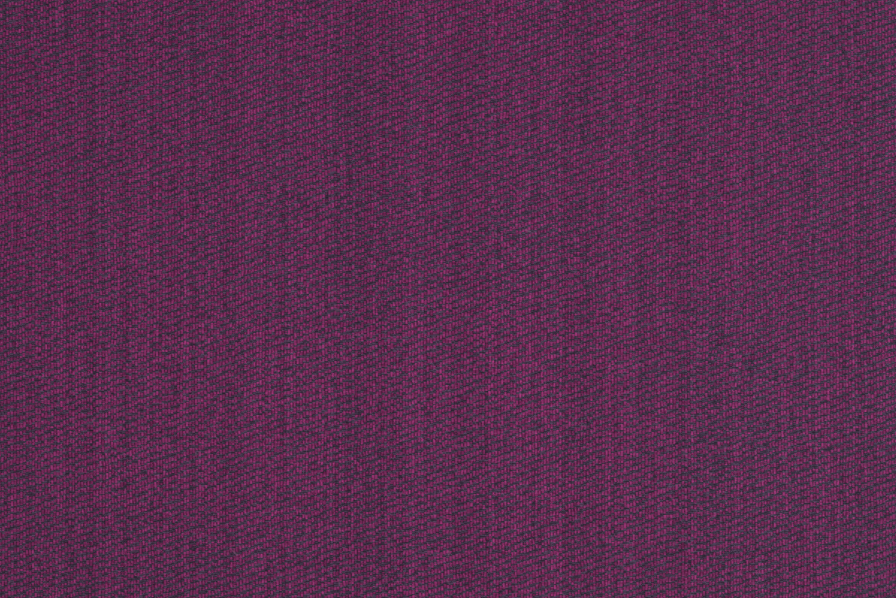
Give the GLSL for this texture, as a WebGL 2 fragment shader.

```glsl
#version 300 es
precision highp float;
// Fine two-tone twill cloth: magenta warp floats over slate weft.
// Each warp column is shifted up by half a weft row to form the diagonal ribs;
// uneven threads, crisp fibre grain and stray lint break up the regularity.

uniform vec2 u_resolution;
out vec4 fragColor;

// All lengths are fractions of the canvas height.
const vec3 WARP = vec3(0.470, 0.166, 0.352);
const vec3 WEFT = vec3(0.262, 0.208, 0.288);
const vec3 FUZZ = vec3(0.450, 0.295, 0.415);
const vec3 LINT = vec3(0.500, 0.360, 0.460);
const float COLUMN_PITCH = 0.0051;
const float ROW_PITCH = 0.0038;
const float COLUMN_SHIFT = 0.5;     // rows climbed per column
const float RIB_ROWS = 3.0;         // rows in one twill repeat
const float FLOAT_SHARE = 0.54;     // part of the repeat covered by warp
const float RAGGEDNESS = 0.36;      // uneven float ends, in repeats
const float THREAD_SLIP = 0.8;      // uneven column heights, in rows
const float STITCH_SPREAD = 0.18;   // brightness spread between stitches
const float THREAD_SPREAD = 0.12;   // brightness spread between columns
const float FIBRE_SIZE = 0.0025;
const float FIBRE_SPREAD = 0.40;    // brightness spread between fibres
const float FUZZ_AMOUNT = 0.34;
const float LINT_CELL = 0.045;
const float LINT_CHANCE = 0.10;
const int SAMPLES = 4;              // per axis, inside one pixel

// Integer hash: two independent values in 0..1 for a lattice point.
vec2 hash2(vec2 cell) {
    uvec2 v = uvec2(ivec2(cell)) * 1664525u + 1013904223u;
    v.x += v.y * 1664525u;
    v.y += v.x * 1664525u;
    v ^= v >> 16u;
    v.x += v.y * 1664525u;
    v.y += v.x * 1664525u;
    v ^= v >> 16u;
    return vec2(v & 0xffffu) / 65535.0;
}

// Two independent smooth noise fields.
vec2 noise2(vec2 p) {
    vec2 i = floor(p), f = fract(p);
    f = f * f * (3.0 - 2.0 * f);
    vec2 low = mix(hash2(i), hash2(i + vec2(1, 0)), f.x);
    vec2 high = mix(hash2(i + vec2(0, 1)), hash2(i + vec2(1, 1)), f.x);
    return mix(low, high, f.y);
}

// One point of the weave; bias widens or narrows the warp floats.
vec3 weave(vec2 p, float bias) {
    float x = p.x / COLUMN_PITCH;
    float column = floor(x);
    vec2 thread = hash2(vec2(column, 911.0));
    float y = p.y / ROW_PITCH - column * COLUMN_SHIFT
            + THREAD_SLIP * (thread.x - 0.5);
    vec2 stitch = hash2(vec2(column, floor(y)));

    // Warp float with ragged ends, tapering towards its column edges
    vec2 across = 2.0 * fract(vec2(x, y)) - 1.0;
    vec2 roundness = 1.0 - across * across;
    float fromCentre = abs(fract(y / RIB_ROWS) - 0.5);
    float halfFloat = 0.5 * FLOAT_SHARE + bias + RAGGEDNESS * (stitch.y - 0.5)
                    + 0.12 * (roundness.x - 0.667);
    float warp = 1.0 - smoothstep(-0.06, 0.06, fromCentre - halfFloat);

    // Rounded yarns with dark gaps: warp curves across x, weft across y
    float shade = 0.70 + 0.36 * mix(roundness.y, roundness.x, warp);
    shade *= 1.0 + STITCH_SPREAD * (stitch.x - 0.5)
                 + THREAD_SPREAD * (thread.y - 0.5);
    return mix(WEFT, WARP, warp) * shade;
}

// Coverage of a short stray fibre, kept well inside its own cell.
float lint(vec2 p, float pixel) {
    vec2 cell = floor(p / LINT_CELL);
    vec2 place = hash2(cell + 4000.0);
    vec2 kind = hash2(cell + 7000.0);
    vec2 d = p - (cell + 0.25 + 0.5 * place) * LINT_CELL;
    float angle = 6.2832 * kind.y;
    vec2 along = vec2(cos(angle), sin(angle));
    float reach = mix(0.001, 0.005, place.x);
    float dist = length(d - along * clamp(dot(d, along), -reach, reach));
    float cover = 1.0 - smoothstep(0.0004, 0.0010 + pixel, dist);
    return cover * step(kind.x, LINT_CHANCE) * mix(0.15, 0.45, place.y);
}

void main() {
    float pixel = 1.0 / u_resolution.y;
    vec2 p = gl_FragCoord.xy * pixel;
    vec2 uv = gl_FragCoord.xy / u_resolution;

    // Slow wander and small kinks of the threads, drift of the warp cover
    vec2 wander = 0.005 * noise2(p * vec2(9.0, 6.0))
                + 0.002 * noise2(p * 45.0 + 150.0);
    float bias = 0.045 * (noise2(p * 5.0 + 20.0).x - 0.5)
               + 0.055 * (noise2(p * vec2(45.0, 3.0) + 90.0).x - 0.5);

    // Average the weave over the pixel
    vec3 colour = vec3(0.0);
    for (int j = 0; j < SAMPLES; j++) {
        for (int i = 0; i < SAMPLES; i++) {
            vec2 offset = (vec2(i, j) + 0.5) / float(SAMPLES) - 0.5;
            colour += weave(p + wander + offset * pixel, bias);
        }
    }
    colour /= float(SAMPLES * SAMPLES);

    // Fibre grain: uneven brightness and pale fuzz on the yarns
    vec2 fibre = noise2(p / FIBRE_SIZE + 300.0);
    colour *= 1.0 + FIBRE_SPREAD * (fibre.x - 0.5);
    colour = mix(colour, FUZZ, FUZZ_AMOUNT * smoothstep(0.60, 1.0, fibre.y));

    // Soft light: slightly dim at the left and corners, paler at the right
    vec2 centred = uv - 0.5;
    colour *= 1.01 - 0.12 * dot(centred, centred) + 0.04 * centred.x;
    colour += vec3(0.0, 0.012, 0.008) * smoothstep(0.50, 1.0, uv.x);

    colour = mix(colour, LINT, lint(p, pixel));
    fragColor = vec4(colour, 1.0);
}
```
